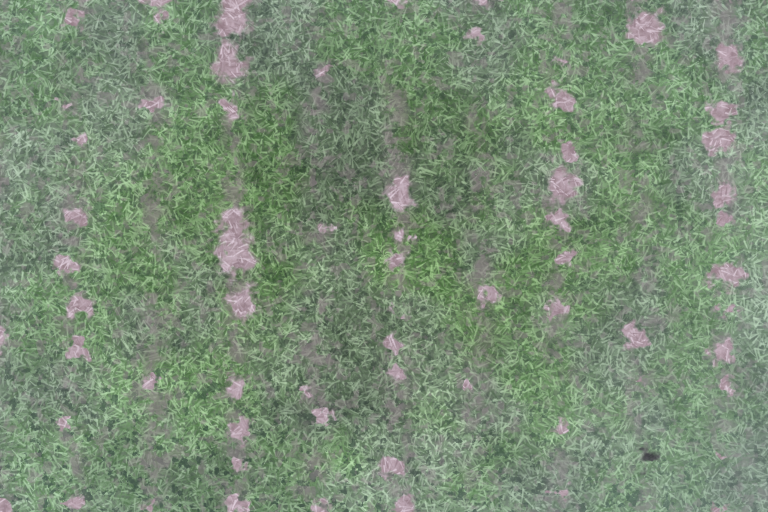
A Shadertoy shader for this texture:

```glsl
// A hazy green lawn with nine planted columns of ragged, pale pink straw clumps.

float hash(vec2 p) {
    return fract(sin(dot(p, vec2(127.1, 311.7))) * 43758.5453);
}

float noise(vec2 p) {
    vec2 i = floor(p), f = fract(p);
    f = f * f * (3.0 - 2.0 * f);
    return mix(mix(hash(i), hash(i + vec2(1, 0)), f.x),
               mix(hash(i + vec2(0, 1)), hash(i + vec2(1, 1)), f.x), f.y);
}

float fbm(vec2 p) {
    return 0.55 * noise(p) + 0.3 * noise(p * 2.1 + 7.3) + 0.15 * noise(p * 4.3 + 3.1);
}

// One layer of tapered blades that lean away from the centre, one per cell
vec3 addBlades(vec3 color, vec2 p, float layer, vec3 dark, vec3 light) {
    float size = 0.0165, soft = max(0.06, 1.0 / (iResolution.y * size));
    vec2 g = p / size + layer * vec2(17.37, 9.71);
    vec2 outward = p - vec2(0.75, 0.5);
    float lean = atan(outward.y, outward.x + 0.001);
    for (int j = -1; j <= 1; j++)
    for (int i = -1; i <= 1; i++) {
        vec2 id = floor(g) + vec2(i, j);
        float h = hash(id + layer * 3.7);
        float angle = lean + (hash(id + 41.3) - 0.5) * 3.2;
        vec2 dir = vec2(cos(angle), sin(angle));
        vec2 q = g - id - vec2(hash(id + 5.1), hash(id + 23.9));
        float reach = 0.3 + 0.5 * h;
        float t = clamp(dot(q, dir), -reach, reach);
        float width = 0.08 * (1.0 - 0.6 * t / reach);
        float cover = 1.0 - smoothstep(width - soft, width + soft, length(q - dir * t));
        color = mix(color, mix(dark, light, hash(id + 67.7)), 0.75 * cover);
    }
    return color;
}

// x: straw coverage, y: bare dark soil coverage
vec2 clumps(vec2 p) {
    vec2 pitch = vec2(0.159, 0.077), start = vec2(0.141, 0.02);
    vec2 warp = vec2(fbm(p * 45.0), fbm(p * 45.0 + 51.7)) - 0.5;
    float tatter = fbm(p * 60.0 + 3.3);
    vec2 cell = floor((p - start) / pitch + 0.5);
    vec2 cover = vec2(0);
    for (int j = -1; j <= 1; j++)
    for (int i = -1; i <= 1; i++) {
        vec2 id = cell + vec2(i, j);
        float odd = mod(id.x, 2.0);
        float thick = 1.0 - step(0.5, abs(id.x - 2.0));
        float h = hash(id + 13.7);
        vec2 jitter = vec2(hash(id + 2.9), hash(id + 8.3)) - 0.5;
        vec2 center = start + pitch * id + jitter * vec2(0.024 + 0.02 * odd, 0.04);

        // Alternate columns are sparse; the third is dense and tall
        float present = step(h, mix(0.74, 0.24, odd) + 0.1 * thick);
        float radius = mix(0.022, 0.042, hash(id + 31.1)) * mix(0.72, 1.1, p.y);
        vec2 stretch = vec2(1.0, 0.95 + 0.4 * thick);
        float d = length((p - center + warp * 0.05) / stretch) / (radius + 0.001 * thick);

        // Weaker clumps break up into tatters
        float strength = max(0.85 * thick, smoothstep(0.0, 0.6, hash(id + 77.7)));
        float torn = d + (1.1 - strength) * 1.1 * tatter;
        cover.x = max(cover.x, present * (1.0 - smoothstep(0.65, 1.1, torn)));

        // Occasional soil near the lower edge
        float soil = step(0.86, h) * step(id.y, 1.5) * step(0.0, id.y);
        cover.y = max(cover.y, soil * (1.0 - smoothstep(0.5, 1.2, d * radius / 0.021)));
    }
    return cover;
}

void mainImage(out vec4 fragColor, in vec2 fragCoord) {
    vec2 p = fragCoord / iResolution.y;
    vec2 uv = fragCoord / iResolution.xy;

    // Grass over shaded ground
    vec3 color = mix(vec3(0.20, 0.28, 0.19), vec3(0.46, 0.52, 0.44), fbm(p * 85.0));
    for (int k = 0; k < 6; k++)
        color = addBlades(color, p, float(k) + 1.0, vec3(0.24, 0.36, 0.20), vec3(0.65, 0.77, 0.63));

    // Dark gaps between blades, most frequent low on the left
    float gaps = smoothstep(0.58, 0.76, fbm(p * 80.0 + 18.9));
    float low = 1.0 - smoothstep(0.05, 0.45, uv.y + 0.15 * uv.x);
    color = mix(color, vec3(0.17, 0.24, 0.19), gaps * (0.45 + 0.35 * low));

    // Broad tone changes, warmer and more saturated in the middle
    float edge = smoothstep(0.1, 0.7, length(uv - vec2(0.5, 0.5)));
    color *= 0.68 + 0.36 * fbm(p * 5.0 + 4.7) + 0.3 * fbm(p * 17.0 + 2.6);
    color *= mix(vec3(0.95, 0.98, 0.82), vec3(1.09, 1.08, 1.06), edge);

    // Dry, greyer areas
    float dry = smoothstep(0.35, 0.65, fbm(p * 7.0 + 21.4));
    float luma = dot(color, vec3(0.3, 0.6, 0.1));
    color = mix(color, luma * vec3(1.0, 1.03, 1.0), 0.45 * dry);

    // Worn thatch along the columns and in loose flecks
    float column = abs(fract((p.x - 0.141) / 0.159 + 0.5) - 0.5) * 0.159;
    float worn = exp(-column * column / 0.0007) * smoothstep(0.42, 0.62, fbm(p * 22.0 + 9.1));
    worn = worn * smoothstep(0.25, 0.6, fbm(p * 70.0)) + 0.7 * smoothstep(0.57, 0.75, fbm(p * 60.0 + 31.3));
    color = mix(color, vec3(0.55, 0.48, 0.50), 0.6 * min(worn, 1.0));

    // Cool haze toward the borders and the lower right
    float haze = 0.16 * edge + 0.2 * smoothstep(0.4, 1.0, uv.x) * (1.0 - uv.y);
    color = mix(color, vec3(0.58, 0.66, 0.62), haze);
    color += vec3(0.015, 0.02, 0.035);

    // Soil and fibrous straw
    vec2 cover = clumps(p);
    color = mix(color, vec3(0.27, 0.26, 0.29) + 0.3 * (fbm(p * 90.0) - 0.5), 0.85 * cover.y);
    vec3 straw = mix(vec3(0.54, 0.45, 0.48), vec3(0.83, 0.75, 0.80), fbm(p * 85.0 + 2.2));
    for (int k = 0; k < 3; k++)
        straw = addBlades(straw, p * 1.1, float(k) + 11.0, vec3(0.58, 0.49, 0.53), vec3(0.93, 0.87, 0.92));
    color = mix(color, straw, 0.97 * cover.x);

    fragColor = vec4(clamp(color, 0.0, 1.0), 1.0);
}
```
